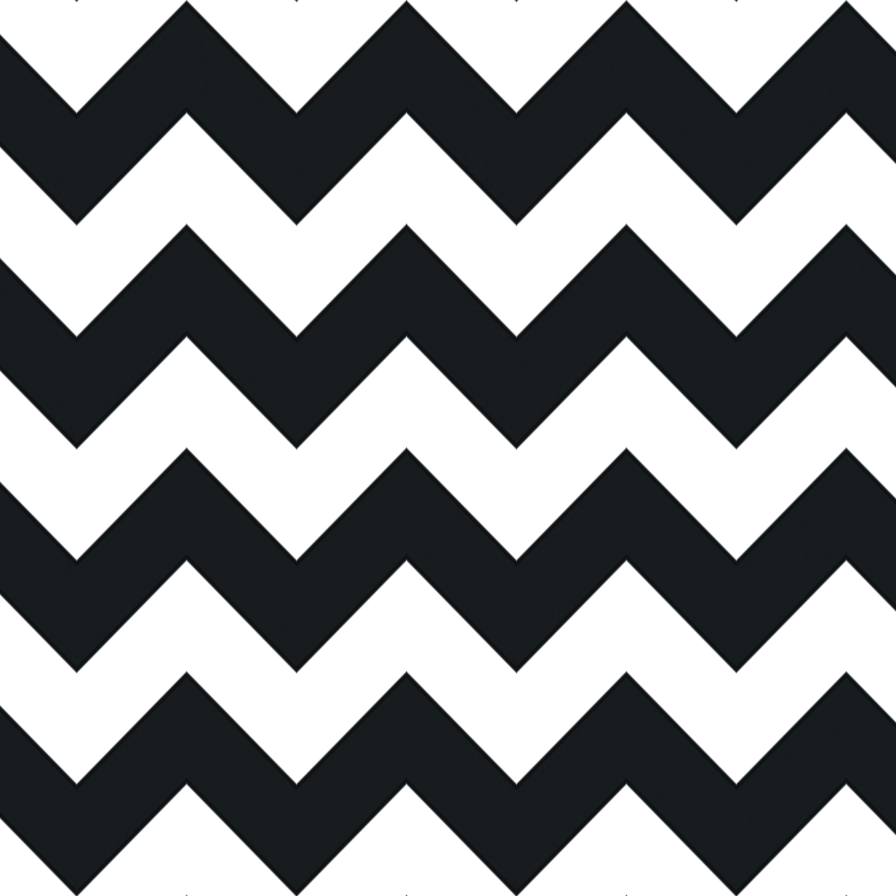
A WebGL 2 fragment shader for this pattern:

```glsl
#version 300 es
precision highp float;

uniform vec2 u_resolution;
out vec4 fragColor;

const vec3 WHITE = vec3(1.0);
const vec3 CHARCOAL = vec3(0.09, 0.108, 0.118);
const vec3 RIM_BLACK = vec3(0.06, 0.07, 0.08);

const vec2 PERIOD = vec2(0.2454, 0.2497);  // zigzag width, stripe spacing
const vec2 PEAK = vec2(0.2083, 0.9996);    // top corner of one stripe
const float RISE = 0.1256;                 // height from valley to peak
const float THICKNESS = 0.1256;            // vertical stripe thickness
const float EDGE_SOFTNESS = 0.0014;
const float GRAIN = 0.006;

float hash(vec2 p) {
    vec3 q = fract(vec3(p.xyx) * 0.1031);
    q += dot(q, q.yzx + 33.33);
    return fract((q.x + q.y) * q.z);
}

// 0 at each peak, 1 at each valley
float triangleWave(float x, float period) {
    return abs(fract(x / period + 0.5) - 0.5) * 2.0;
}

// Signed distance to the nearest chevron stripe, negative inside
float chevronDistance(vec2 p, vec2 period, float rise, float thickness) {
    float center = -rise * triangleWave(p.x, period.x) - 0.5 * thickness;
    float offset = (fract((p.y - center) / period.y + 0.5) - 0.5) * period.y;
    float slope = 2.0 * rise / period.x;
    return (abs(offset) - 0.5 * thickness) * inversesqrt(1.0 + slope * slope);
}

// Dark ink with a slightly deeper line just inside the edge
vec3 inkColor(float dist, vec2 uv) {
    float rim = 1.0 - smoothstep(0.0008, 0.0024, abs(dist + 0.0032));
    float grain = hash(floor(uv * 384.0)) - 0.5;
    return mix(CHARCOAL, RIM_BLACK, rim) + grain * GRAIN;
}

void main() {
    vec2 uv = gl_FragCoord.xy / u_resolution;
    float pixel = 1.0 / min(u_resolution.x, u_resolution.y);

    float dist = chevronDistance(uv - PEAK, PERIOD, RISE, THICKNESS);
    float blur = max(EDGE_SOFTNESS, 0.7 * pixel);
    float ink = 1.0 - smoothstep(-blur, blur, dist);

    fragColor = vec4(mix(WHITE, inkColor(dist, uv), ink), 1.0);
}
```
